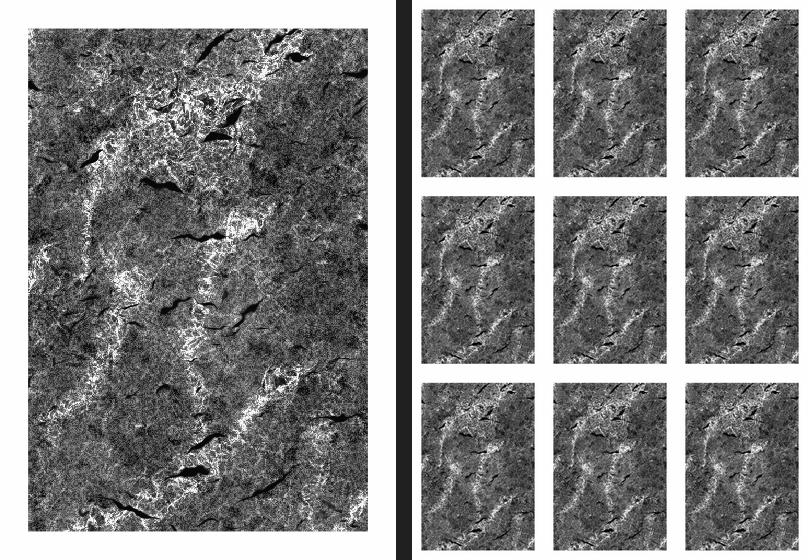
Left: one tile. Right: repeated 3 by 3.
A WebGL 1 fragment shader for this texture:

```glsl
precision highp float;
// Grey veined marble slab on a white sheet. Warped Voronoi edges form the white
// vein network, gathered along slanted fault bands; tapered black cracks, dark
// clasts and fine grain lie over it. All noise wraps at the canvas edges.

uniform vec2 u_resolution;

float hash(vec2 p) {
  vec3 q = fract(p.xyx * vec3(0.1031, 0.1030, 0.0973));
  q += dot(q, q.yzx + 33.33);
  return fract((q.x + q.y) * q.z);
}

vec2 hash2(vec2 p) {
  return vec2(hash(p + 5.3), hash(p.yx + 41.7));
}

// Value noise that repeats after a whole number of cells.
float noise(vec2 uv, vec2 cells) {
  vec2 p = uv * cells, i = floor(p), f = fract(p);
  f = f * f * (3.0 - 2.0 * f);
  vec2 a = mod(i, cells), b = mod(i + 1.0, cells), seed = cells * 1.7;
  return mix(mix(hash(a + seed), hash(vec2(b.x, a.y) + seed), f.x),
             mix(hash(vec2(a.x, b.y) + seed), hash(b + seed), f.x), f.y);
}

float fbm(vec2 uv, vec2 cells) {
  float sum = 0.0, amp = 0.53;
  for (int k = 0; k < 4; k++) {
    sum += amp * noise(uv, cells);
    cells *= 2.0;
    amp *= 0.5;
  }
  return sum;
}

// Nearest distance, second distance and a random id of the nearest cell.
vec3 voronoi(vec2 uv, vec2 cells) {
  vec2 p = uv * cells, i = floor(p), f = fract(p);
  vec3 best = vec3(8.0, 8.0, 0.0);
  for (int y = -1; y <= 1; y++) {
    for (int x = -1; x <= 1; x++) {
      vec2 o = vec2(float(x), float(y));
      vec2 c = mod(i + o, cells) + cells;
      float d = length(o + hash2(c) - f);
      if (d < best.x) best = vec3(d, best.x, hash(c + 17.0));
      else best.y = min(best.y, d);
    }
  }
  return best;
}

float veins(vec2 uv, vec2 cells, float width) {
  vec3 v = voronoi(uv, cells);
  return 1.0 - smoothstep(0.2 * width, width, v.y - v.x);
}

// Thin wandering lines where stretched noise crosses its middle value.
float hairs(vec2 uv, vec2 cells) {
  return 1.0 - smoothstep(0.0, 0.13, abs(noise(uv, cells) - 0.5));
}

float band(float t, float width) {
  float d = (fract(t) - 0.5) / width;
  return exp(-d * d);
}

float cracks(vec2 uv, vec2 cells, float chance) {
  vec2 p = uv * cells, i = floor(p), f = fract(p);
  float ragged = 0.3 + 1.4 * noise(uv, cells * 7.0);
  float soft = cells.x * 0.0025, ink = 0.0;
  for (int y = -1; y <= 1; y++) {
    for (int x = -1; x <= 1; x++) {
      vec2 o = vec2(float(x), float(y));
      vec2 c = mod(i + o, cells) + cells * 2.0;
      vec2 d = f - o - hash2(c), r = hash2(c + 71.0);
      float a = 0.2 + 1.3 * (r.x - 0.5);
      d = vec2(d.x * cos(a) + d.y * sin(a), d.y * cos(a) - d.x * sin(a));
      float along = d.x / (0.2 + 0.4 * r.y);
      float thick = 0.055 * ragged * (1.0 - along * along);
      ink = max(ink, step(hash(c + 29.0), chance) * smoothstep(soft, -soft, abs(d.y) - thick));
    }
  }
  return ink;
}

void main() {
  vec2 uv = gl_FragCoord.xy / u_resolution;
  vec2 bend = vec2(fbm(uv, vec2(14.0, 20.0)), fbm(uv, vec2(15.0, 21.0))) - 0.5;
  vec2 w = uv + bend * vec2(0.06, 0.042);
  float sway = fbm(uv, vec2(3.0, 4.0)) - 0.5;
  float patches = noise(w, vec2(7.0, 10.0));

  // Fault bands: slanted, steep, and a dense shattered belt near the top.
  vec2 slant = vec2(2.0 * w.x - 3.0 * w.y, w.x + w.y);
  vec2 steep = vec2(3.0 * w.x - w.y, w.x + w.y);
  float fault = band(slant.x + 0.9 * sway, 0.075) * smoothstep(0.15, 0.55, patches);
  fault = max(fault, band(steep.x + 0.8 * sway + 0.3, 0.05) * smoothstep(0.4, 0.7, noise(uv, vec2(4.0, 5.0))));
  float belt = smoothstep(0.55, 1.0, 0.5 + 0.5 * cos(6.2832 * (uv.y - 0.77 + 0.2 * sway)));
  float zone = clamp(fault + 0.6 * belt * smoothstep(0.25, 0.7, patches), 0.0, 1.0);

  // White veins, from wide meshes to crumbled beads in the bands.
  float gaps = smoothstep(0.35, 0.7, noise(w, vec2(21.0, 30.0)));
  float net = veins(w, vec2(14.0, 20.0), 0.12) * gaps * (0.3 + 0.6 * zone);
  net += veins(w, vec2(30.0, 42.0), 0.2) * (0.12 * gaps + 0.65 * zone);
  net += veins(w, vec2(64.0, 90.0), 0.32) * (0.06 + 0.55 * zone);
  net += hairs(slant, vec2(16.0, 7.0)) * gaps * 0.22;
  net += hairs(steep, vec2(13.0, 6.0)) * (1.0 - gaps) * 0.16;

  // Mottled ground with rounded dark clasts.
  float tone = 0.30 + 0.3 * (fbm(uv, vec2(5.0, 7.0)) - 0.5) + 0.07 * zone;
  vec3 clast = voronoi(w, vec2(20.0, 28.0));
  tone -= 0.12 * step(0.5, clast.z) * (1.0 - smoothstep(0.25, 0.45, clast.x));
  float grain = hash(floor(uv * vec2(362.0, 512.0)) + 7.0) - 0.5;
  float clumps = noise(uv, vec2(150.0, 212.0)) - 0.5;
  tone += net * (0.5 + 0.5 * grain + 0.4 * clumps);
  tone += 0.25 * grain + 0.19 * clumps;

  // Black cracks and small pits.
  float dark = max(cracks(w, vec2(7.0, 10.0), 0.3), cracks(w, vec2(20.0, 28.0), 0.17));
  dark = max(dark, 0.8 * smoothstep(0.8, 0.9, noise(w, vec2(70.0, 99.0))) * smoothstep(0.5, 0.8, patches));
  tone = clamp(mix(tone, 0.03, dark), 0.02, 0.96);

  // White sheet around the slab.
  vec2 inside = clamp((vec2(0.429, 0.449) - abs(uv - 0.5)) * u_resolution + 0.5, 0.0, 1.0);
  gl_FragColor = vec4(vec3(mix(0.995, tone, inside.x * inside.y)), 1.0);
}
```
